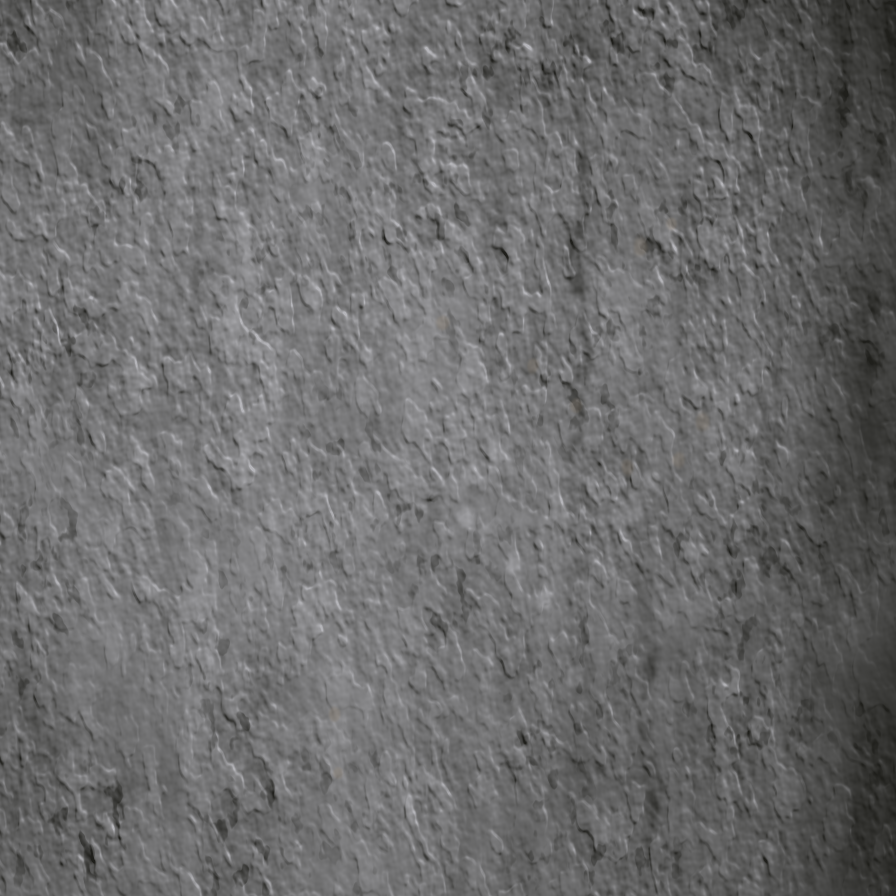
Reproduce this texture procedurally as a three.js fragment shader.

```glsl
varying vec2 vUv;

const vec3 SHADOW = vec3(0.120, 0.120, 0.105);
const vec3 CEMENT = vec3(0.710, 0.710, 0.728);
const vec3 SAND = vec3(0.53, 0.49, 0.44);
const vec2 LIGHT = vec2(0.45, 0.89);

float hash(vec2 p) {
  vec3 q = fract(vec3(p.xyx) * 0.1031);
  q += dot(q, q.yzx + 33.33);
  return fract((q.x + q.y) * q.z);
}

vec2 gradientAt(vec2 cell) {
  float angle = 6.28318 * hash(cell);
  return vec2(cos(angle), sin(angle));
}

// Gradient noise, roughly -1 to 1
float noise(vec2 p) {
  vec2 i = floor(p);
  vec2 f = p - i;
  vec2 u = f * f * f * (f * (f * 6.0 - 15.0) + 10.0);
  vec2 e = vec2(1.0, 0.0);
  float low = mix(dot(gradientAt(i), f), dot(gradientAt(i + e), f - e), u.x);
  float high = mix(dot(gradientAt(i + e.yx), f - e.yx),
                   dot(gradientAt(i + e.xx), f - e.xx), u.x);
  return 1.4 * mix(low, high, u.y);
}

float fbm(vec2 p) {
  float sum = 0.0;
  float amp = 0.55;
  for (int i = 0; i < 3; i++) {
    sum += amp * noise(p);
    p = mat2(1.6, 1.2, -1.2, 1.6) * p + 17.3;
    amp *= 0.55;
  }
  return sum;
}

// Leans the grain down to the right and bends it a little
vec2 lean(vec2 p, float slope) {
  float bend = noise(p * vec2(6.0, 5.0) + 41.0);
  return vec2(p.x + slope * p.y + 0.01 * bend, p.y);
}

// Plaster height: ragged chips, drips, lumps and grit
float height(vec2 p) {
  vec2 q = lean(p, 0.18);
  float chips = smoothstep(-0.02, 0.16, fbm(q * vec2(34.0, 20.0) + 5.0));
  float drips = noise(lean(p, 0.03) * vec2(72.0, 24.0) + 60.0);
  float lumps = noise(q * vec2(84.0, 54.0) + 23.0);
  float grains = noise(q * vec2(130.0, 90.0) + 150.0);
  float grit = noise(p * vec2(200.0, 165.0) + 90.0);
  return 0.33 * chips + 0.28 * drips + 0.27 * lumps + 0.2 * grains + 0.1 * grit;
}

// Broad light falling off to the right and the corners
float wallLight(vec2 p) {
  float tone = mix(0.45, 0.51, smoothstep(0.0, 0.28, p.x));
  tone -= 0.075 * smoothstep(0.35, 0.8, p.x);
  tone -= 0.19 * smoothstep(0.78, 1.02, p.x);
  tone -= 0.055 * smoothstep(0.45, 0.0, p.y);
  return tone - 0.045 * smoothstep(0.75, 1.0, p.y);
}

// Thin wandering dark seam between two heights
float seam(vec2 p, float x, float bottom, float top) {
  float path = x + 0.012 * noise(vec2(p.y * 9.0, x * 50.0));
  float line = smoothstep(0.013, 0.001, abs(p.x - path));
  float span = smoothstep(bottom - 0.06, bottom + 0.06, p.y)
             * smoothstep(top + 0.06, top - 0.06, p.y);
  return line * span * smoothstep(-0.3, 0.3, noise(p * vec2(40.0, 26.0)));
}

float blob(vec2 p, vec2 center, float radius) {
  vec2 d = (p - center) * vec2(1.0, 0.8);
  float rim = 1.0 + 0.25 * noise(p * 60.0);
  return smoothstep(radius, radius * 0.45, length(d) * rim);
}

void main() {
  vec2 p = vUv;
  float patches = fbm(p * vec2(6.0, 4.5) + 12.0);
  float rough = 0.85 + 0.25 * smoothstep(0.2, 0.8, p.y);
  rough += 0.9 * fbm(p * vec2(9.0, 6.0) + 200.0);
  rough = max(rough, 0.35) * mix(1.0, 0.5, smoothstep(0.82, 1.0, p.x));

  // Relief lit from above, with the steep rims emphasised
  float h = height(p);
  float relief = h - height(p + 0.0038 * LIGHT);
  relief *= 0.6 + 1.6 * abs(relief);
  float tone = wallLight(p) + 0.25 * rough * relief;
  tone += 0.11 * rough * (h - 0.16);

  // Stains, blotches, vertical streaks and ragged pits
  tone += 0.06 * patches + 0.045 * noise(lean(p, 0.0) * vec2(30.0, 2.5));
  tone += 0.045 * fbm(lean(p, 0.1) * vec2(19.0, 11.0) + 310.0);
  float pits = smoothstep(0.16, 0.36, fbm(lean(p, 0.1) * vec2(52.0, 31.0) + 130.0));
  float worn = smoothstep(-0.2, 0.3, noise(p * vec2(9.0, 6.0) + 77.0));
  tone -= 0.11 * pits * worn * min(rough, 1.2);
  tone -= 0.11 * seam(p, 0.645, 0.45, 0.92);
  tone -= 0.10 * seam(p, 0.725, 0.08, 0.32);

  // Pale pebbles and sandy specks
  float sand = 0.0;
  for (int i = 0; i < 10; i++) {
    float id = float(i);
    vec2 spot = vec2(hash(vec2(id, 4.0)), hash(vec2(id, 19.0)));
    float size = 0.009 + 0.007 * hash(vec2(id, 31.0));
    tone += 0.085 * blob(p, vec2(0.2, 0.12) + spot * vec2(0.6, 0.55), size);
    sand = max(sand, blob(p, vec2(0.35, 0.05) + spot.yx * vec2(0.64, 0.8), 0.7 * size));
  }

  vec3 color = mix(SHADOW, CEMENT, clamp((tone - 0.12) / 0.59, 0.0, 1.0));
  color = mix(color, SAND * (0.5 + 1.1 * tone), 0.4 * sand);
  gl_FragColor = vec4(color, 1.0);
}
```
